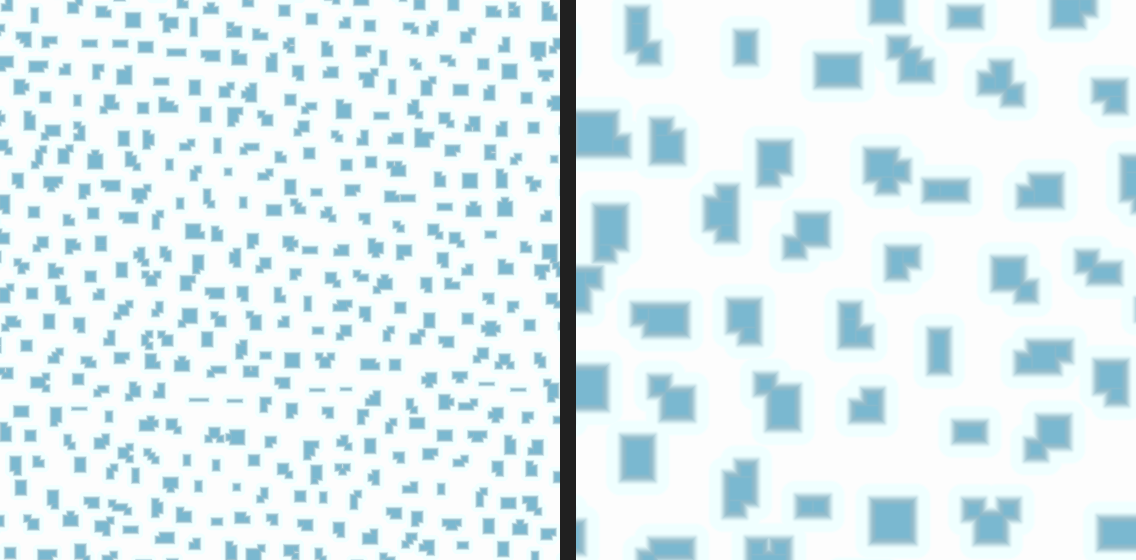
Left: the whole. Right: its middle third, enlarged.
Give the GLSL for this pattern, as a WebGL 1 fragment shader.

```glsl
precision highp float;
// Scattered pale blue stepped grains on white, with a slightly tilted seam of thin slivers.

uniform vec2 u_resolution;

const vec3 PAPER = vec3(0.992, 0.992, 0.992);
const vec3 HALO = vec3(0.94, 1.0, 1.0);
const vec3 RIM = vec3(0.57, 0.73, 0.79);
const vec3 CORE = vec3(0.48, 0.72, 0.815);

const vec2 LATTICE = vec2(17.6, 19.8); // grains per canvas side
const float TILT = 0.13;               // lattice rotation in radians
const float JITTER = 0.42;             // wander of a grain inside its cell
const float STEP_SIZE = 1.0 / 144.0;   // side of one grain step
const float BLUR = 0.0028;             // half width of the soft edge
const float HALO_REACH = 0.0095;

vec2 hash2(vec2 cell, float seed) {
  vec2 q = vec2(dot(cell, vec2(127.1, 311.7)), dot(cell, vec2(269.5, 183.3)));
  return fract(sin(q + seed * 17.31) * 43758.545);
}

mat2 rotation(float angle) {
  float c = cos(angle), s = sin(angle);
  return mat2(c, s, -s, c);
}

// Signed distance to a box given by its lower left corner and size.
float boxDistance(vec2 p, vec2 corner, vec2 size) {
  vec2 d = abs(p - corner - 0.5 * size) - 0.5 * size;
  return length(max(d, 0.0)) + min(max(d.x, d.y), 0.0);
}

// Nonzero where a grain centre lies on the seam.
float onSeam(vec2 center) {
  float seamHeight = 0.272 + 0.048 * center.x;
  return step(abs(center.y - seamHeight), 0.015) * step(0.14, center.x);
}

// A rectangle with up to two square lobes, all in whole steps.
float grainDistance(vec2 p, vec2 cell, float sliver) {
  vec2 size = 2.0 + floor(1.5 * (hash2(cell, 1.0) + hash2(cell, 2.0)));
  size = mix(size, vec2(size.x + 1.0, 0.9), sliver);
  p += 0.5 * size;
  float d = boxDistance(p, vec2(0.0), size);
  for (int i = 0; i < 2; i++) {
    float seed = 3.0 + 2.0 * float(i);
    vec2 corner = floor(hash2(cell, seed) * (size + 1.0)) - 1.0;
    float present = step(hash2(cell, seed + 1.0).x, 0.72) * (1.0 - sliver);
    float lobe = boxDistance(p, corner, vec2(2.0));
    d = min(d, mix(100.0, lobe, present));
  }
  return d;
}

// Distance to the nearest grain on a staggered, jittered lattice.
float scatterDistance(vec2 uv) {
  vec2 q = rotation(TILT) * uv * LATTICE;
  float row = floor(q.y);
  float nearest = 1.0;
  for (int j = -1; j <= 1; j++) {
    float y = row + float(j);
    float stagger = 0.5 * mod(y, 2.0);
    for (int i = -1; i <= 1; i++) {
      vec2 cell = vec2(floor(q.x - stagger) + float(i), y);
      vec2 wander = (hash2(cell, 0.0) - 0.5) * JITTER;
      vec2 site = cell + vec2(stagger, 0.0) + 0.5 + wander;
      vec2 center = rotation(-TILT) * (site / LATTICE);
      vec2 local = (uv - center) / STEP_SIZE;
      float d = grainDistance(local, cell, onSeam(center)) * STEP_SIZE;
      nearest = min(nearest, d);
    }
  }
  return nearest;
}

// Paper, cool halo, rim and core, ordered by distance to the edge.
vec3 grainColor(float d) {
  vec3 ground = mix(HALO, PAPER, smoothstep(0.75 * HALO_REACH, HALO_REACH, d));
  vec3 grain = mix(CORE, RIM, smoothstep(-0.0048, -0.0024, d));
  return mix(grain, ground, smoothstep(-BLUR, BLUR, d));
}

void main() {
  vec2 uv = gl_FragCoord.xy / min(u_resolution.x, u_resolution.y);
  gl_FragColor = vec4(grainColor(scatterDistance(uv)), 1.0);
}
```
